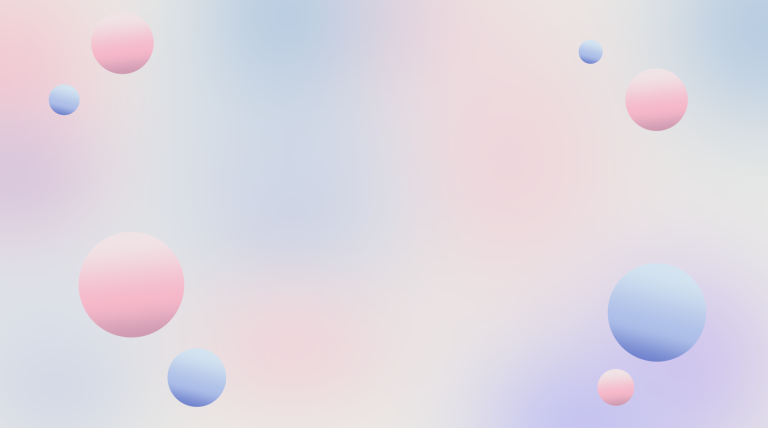
This background is drawn by a Shadertoy shader. Its source:

```glsl
// Pastel backdrop with floating pink and blue balls.
// Soft elliptical Gaussian glows are layered over a cream base, then
// antialiased discs are shaded with a tilted three-part colour ramp.

// Lengths are in canvas heights, origin at the lower left.
const vec3 CREAM    = vec3(0.925, 0.922, 0.902);
const vec3 MIST     = vec3(0.875, 0.905, 0.905);
const vec3 COOL     = vec3(0.865, 0.885, 0.915);
const vec3 SKY      = vec3(0.720, 0.800, 0.885);
const vec3 HAZE     = vec3(0.795, 0.825, 0.900);
const vec3 ROSE     = vec3(0.950, 0.790, 0.825);
const vec3 BLUSH    = vec3(0.937, 0.840, 0.860);
const vec3 MAUVE    = vec3(0.835, 0.765, 0.865);
const vec3 LAVENDER = vec3(0.765, 0.760, 0.945);
const vec3 LILAC    = vec3(0.820, 0.775, 0.930);

// Ball ramps, from the shaded bottom to the lit top
const vec3 PINK_SHADE = vec3(0.80, 0.60, 0.69);
const vec3 PINK_BODY  = vec3(0.96, 0.72, 0.79);
const vec3 PINK_LIGHT = vec3(0.94, 0.89, 0.90);
const vec3 BLUE_SHADE = vec3(0.43, 0.50, 0.80);
const vec3 BLUE_BODY  = vec3(0.68, 0.75, 0.91);
const vec3 BLUE_LIGHT = vec3(0.83, 0.89, 0.94);
const float BODY_LEVEL = 0.36;
const vec2 PINK_UP = vec2(-0.10, 0.995);
const vec2 BLUE_UP = vec2(0.25, 0.968);

// Each ball: centre, radius, and 0 for pink or 1 for blue
const int BALL_COUNT = 8;
const vec4 BALLS[BALL_COUNT] = vec4[](
    vec4(0.286, 0.900, 0.0730, 0.0),
    vec4(0.150, 0.767, 0.0360, 1.0),
    vec4(0.307, 0.335, 0.1235, 0.0),
    vec4(0.460, 0.118, 0.0686, 1.0),
    vec4(1.380, 0.879, 0.0280, 1.0),
    vec4(1.534, 0.767, 0.0730, 0.0),
    vec4(1.535, 0.270, 0.1150, 1.0),
    vec4(1.439, 0.095, 0.0430, 0.0)
);

// Blends one elliptical Gaussian glow into the colour
void addGlow(inout vec3 colour, vec2 p, vec2 centre, vec2 radius, vec3 tint, float strength) {
    vec2 d = (p - centre) / radius;
    colour = mix(colour, tint, strength * exp(-dot(d, d)));
}

vec3 backdrop(vec2 p) {
    vec3 c = CREAM;
    // Broad pale areas
    addGlow(c, p, vec2(0.05, 0.34), vec2(0.36, 0.24), COOL, 0.80);
    addGlow(c, p, vec2(0.43, 0.72), vec2(0.17, 0.34), MIST, 0.80);
    addGlow(c, p, vec2(0.74, 0.70), vec2(0.30, 0.22), COOL, 0.90);
    // Centre
    addGlow(c, p, vec2(1.19, 0.63), vec2(0.29, 0.34), BLUSH, 0.95);
    addGlow(c, p, vec2(1.00, 0.94), vec2(0.22, 0.20), BLUSH, 0.65);
    addGlow(c, p, vec2(0.68, 0.49), vec2(0.26, 0.24), HAZE, 0.85);
    addGlow(c, p, vec2(0.68, 0.19), vec2(0.26, 0.18), BLUSH, 0.90);
    // Upper corners and edge
    addGlow(c, p, vec2(0.84, 0.98), vec2(0.18, 0.17), MAUVE, 0.40);
    addGlow(c, p, vec2(0.66, 0.97), vec2(0.21, 0.25), SKY, 0.90);
    addGlow(c, p, vec2(1.79, 0.94), vec2(0.25, 0.26), SKY, 0.95);
    addGlow(c, p, vec2(0.00, 0.81), vec2(0.25, 0.27), ROSE, 0.95);
    addGlow(c, p, vec2(0.02, 0.59), vec2(0.22, 0.16), MAUVE, 0.80);
    // Lower corners
    addGlow(c, p, vec2(0.13, 0.09), vec2(0.22, 0.18), HAZE, 0.65);
    addGlow(c, p, vec2(1.60, 0.15), vec2(0.25, 0.25), LILAC, 0.95);
    addGlow(c, p, vec2(1.36, 0.00), vec2(0.25, 0.20), LAVENDER, 0.90);
    return c;
}

vec3 ramp(vec3 shade, vec3 body, vec3 light, float level) {
    vec3 lower = mix(shade, body, smoothstep(-0.05, BODY_LEVEL, level));
    return mix(lower, light, smoothstep(BODY_LEVEL - 0.06, 0.95, level));
}

vec3 ballColour(vec2 d, bool isBlue) {
    float level = 0.5 + 0.5 * dot(d, isBlue ? BLUE_UP : PINK_UP);
    return isBlue ? ramp(BLUE_SHADE, BLUE_BODY, BLUE_LIGHT, level)
                  : ramp(PINK_SHADE, PINK_BODY, PINK_LIGHT, level);
}

void mainImage(out vec4 fragColor, in vec2 fragCoord) {
    vec2 p = fragCoord / iResolution.y;
    float edge = 0.75 / iResolution.y;
    vec3 colour = backdrop(p);

    for (int i = 0; i < BALL_COUNT; i++) {
        vec4 ball = BALLS[i];
        vec2 d = p - ball.xy;
        float cover = 1.0 - smoothstep(-edge, edge, length(d) - ball.z);
        colour = mix(colour, ballColour(d / ball.z, ball.w > 0.5), cover);
    }
    fragColor = vec4(colour, 1.0);
}
```
